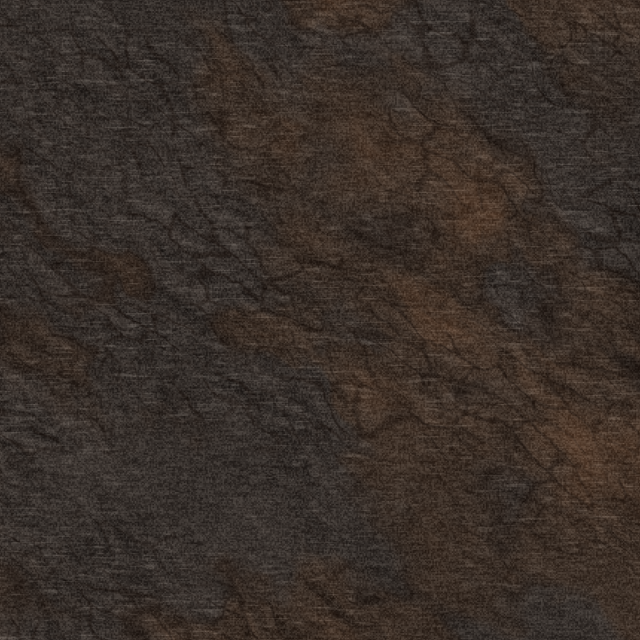
Reproduce this texture procedurally as a Shadertoy shader.

```glsl
const vec3 EARTH = vec3(0.240, 0.190, 0.156);
const vec3 SLATE = vec3(0.218, 0.193, 0.178);
const vec3 RUST = vec3(0.305, 0.222, 0.166);
const vec3 CREVICE = vec3(0.105, 0.070, 0.052);
const vec3 DUST = vec3(1.0, 0.98, 0.94);
const vec2 STRATA_DIR = vec2(0.8, -0.6);      // layers fall to the right
const vec2 PATCH_SCALE = vec2(3.0, 4.4);      // along and across the strata
const vec2 CRACK_SCALE = vec2(11.0, 27.0);
const vec2 FINE_CRACK_SCALE = vec2(24.0, 52.0);
const vec2 STREAK_SCALE = vec2(48.0, 370.0);
const float GRAIN_SCALE = 430.0;
const float GRAIN_AMOUNT = 0.135;
const float STREAK_AMOUNT = 0.075;
const float RELIEF_AMOUNT = 0.16;
const float CRACK_DEPTH = 0.50;
const float RIM_DEPTH = 0.55;
const float WARP_AMOUNT = 0.065;

float hash(vec2 p) {
    vec3 q = fract(p.xyx * 0.1031);
    q += dot(q, q.yzx + 33.33);
    return fract((q.x + q.y) * q.z);
}

float noise(vec2 p) {
    vec2 cell = floor(p), f = fract(p);
    f = f * f * (3.0 - 2.0 * f);
    float low = mix(hash(cell), hash(cell + vec2(1, 0)), f.x);
    float high = mix(hash(cell + vec2(0, 1)), hash(cell + vec2(1, 1)), f.x);
    return mix(low, high, f.y);
}

float fbm(vec2 p) {
    float sum = 0.0, weight = 0.5;
    for (int i = 0; i < 5; i++) {
        sum += weight * noise(p);
        p = mat2(1.6, 1.2, -1.2, 1.6) * p + 7.3;
        weight *= 0.5;
    }
    return sum / 0.97;
}

// Cellular noise: gap between the two nearest points, zero on cell borders
float cellGap(vec2 p) {
    vec2 cell = floor(p), f = fract(p);
    float nearest = 8.0, second = 8.0;
    for (int y = -1; y <= 1; y++) {
        for (int x = -1; x <= 1; x++) {
            vec2 o = vec2(x, y);
            vec2 site = vec2(hash(cell + o), hash(cell + o + 57.0));
            float d = length(o + site - f);
            second = min(second, max(nearest, d));
            nearest = min(nearest, d);
        }
    }
    return second - nearest;
}

float crackLine(vec2 p, float width) {
    return 1.0 - smoothstep(0.0, width, cellGap(p));
}

void mainImage(out vec4 fragColor, in vec2 fragCoord) {
    vec2 uv = fragCoord / iResolution.y;

    // Tilted, ragged rock coordinates
    vec2 strata = vec2(dot(uv, STRATA_DIR), dot(uv, vec2(-STRATA_DIR.y, STRATA_DIR.x)));
    vec2 warp = vec2(fbm(uv * 9.0), fbm(uv * 9.0 + 31.0)) - 0.5;
    vec2 ragged = strata + warp * WARP_AMOUNT;

    // Slate patches over earth, with rust in the hollows
    float field = fbm(ragged * PATCH_SCALE + 4.7);
    float edge = field - 0.5;
    float softness = mix(0.015, 0.12, noise(uv * 5.0 + 11.0));
    float slate = smoothstep(-softness, softness, edge);
    float rust = smoothstep(0.44, 0.26, field) * smoothstep(0.3, 0.65, fbm(uv * 3.5 + 20.0));
    vec3 color = mix(EARTH, SLATE, slate);
    color = mix(color, RUST, rust);
    color *= 0.84 + 0.32 * fbm(uv * 7.0 + 60.0);

    // Layered relief, lit from the upper left
    vec2 layer = ragged * vec2(13.0, 34.0);
    float slope = fbm(layer) - fbm(layer + vec2(0.05, 0.35));
    float rough = smoothstep(0.30, 0.56, fbm(uv * 4.0 + 40.0)) * (1.0 - 0.6 * rust);
    color *= 1.0 - RELIEF_AMOUNT * 4.0 * slope * (0.3 + 0.7 * rough);

    // Broken cracks and dark patch rims
    float broken = smoothstep(0.36, 0.62, noise(ragged * vec2(15.0, 22.0) + 9.0));
    float cracks = crackLine(ragged * CRACK_SCALE, 0.17) * broken;
    float fine = crackLine(ragged * FINE_CRACK_SCALE + 13.0, 0.22) * (1.0 - broken);
    float rim = 0.6 * exp(-abs(edge) * 120.0) + 0.4 * exp(-abs(edge) * 32.0);
    rim *= smoothstep(0.35, 0.7, noise(uv * 6.5 + 3.0));
    float dark = CRACK_DEPTH * rough * max(cracks, 0.6 * fine);
    dark = max(dark, RIM_DEPTH * rim);
    color = mix(color, CREVICE, dark);

    // Fine horizontal streaks and dusty grain
    float streak = noise(uv * STREAK_SCALE);
    float fleck = smoothstep(0.68, 0.95, noise(uv * STREAK_SCALE * 0.8 + 70.0));
    float grain = noise(uv * GRAIN_SCALE) - 0.5;
    float light = STREAK_AMOUNT * ((streak - 0.5) * 0.8 + fleck * (0.3 + 0.7 * rough));
    color += DUST * (light + GRAIN_AMOUNT * grain) * (1.0 - 0.5 * dark);

    fragColor = vec4(clamp(color, 0.0, 1.0), 1.0);
}
```
